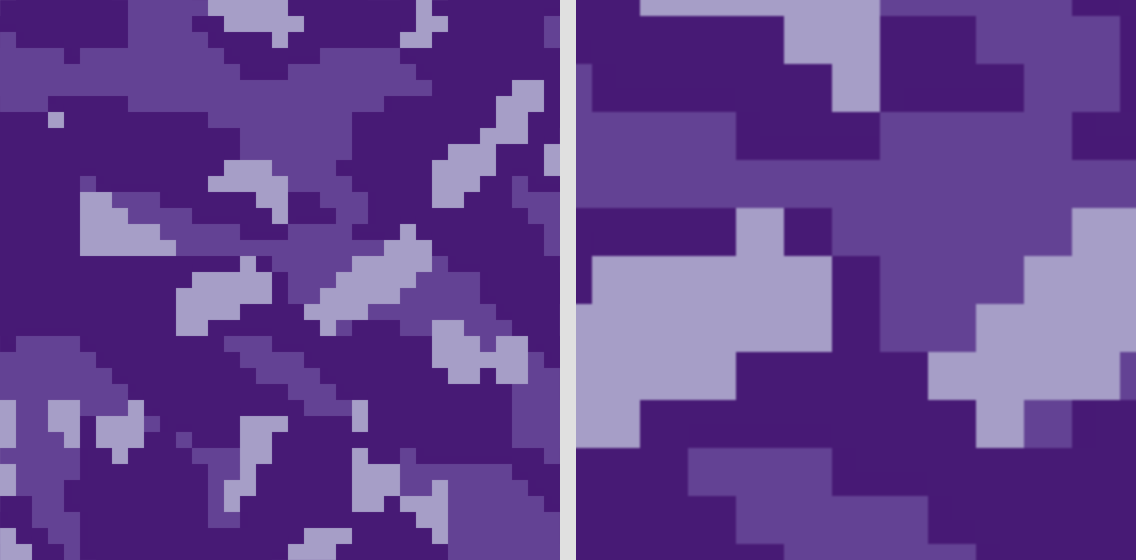
Left, the full canvas; right, a detail of the centre.
This pattern is drawn by a Shadertoy shader. Its source:

```glsl
#define CELLS 35.0                  // squares along the canvas height
#define EDGE 0.045                  // half width of a soft edge, in squares
#define MID_SCALE vec2(3.6, 5.0)    // patches per canvas, middle tone
#define LIGHT_SCALE vec2(6.4, 5.6)  // patches per canvas, light tone
#define MID_SLANT 0.35              // fall of the middle patches to the right
#define LIGHT_SLANT -0.2            // rise of the light patches to the right
#define MID_LEVEL 0.109             // higher means less middle tone
#define LIGHT_LEVEL 0.240           // higher means less light tone
#define ROUGHNESS 0.4               // weight of the fine noise octave

const vec3 DARK_PURPLE = vec3(0.28, 0.10, 0.46);
const vec3 MID_PURPLE  = vec3(0.39, 0.26, 0.58);
const vec3 PALE_LILAC  = vec3(0.65, 0.62, 0.78);

// Integer hash of a lattice point, 0 to 1
float hash(vec2 cell) {
    uvec2 u = uvec2(ivec2(cell) + 4096);
    uint h = u.x * 73856093u ^ u.y * 19349663u;
    h = (h ^ (h >> 16)) * 0x7feb352du;
    h = (h ^ (h >> 15)) * 0x846ca68bu;
    h ^= h >> 16;
    return float(h >> 8) / 16777216.0;
}

// Slope of a randomly turned unit gradient at one lattice corner
float cornerSlope(vec2 cell, vec2 offset) {
    float angle = 6.28318 * hash(cell);
    return dot(vec2(cos(angle), sin(angle)), offset);
}

float gradientNoise(vec2 p) {
    vec2 i = floor(p), f = p - i;
    vec2 w = f * f * f * (f * (f * 6.0 - 15.0) + 10.0);
    vec2 x = vec2(1.0, 0.0), y = vec2(0.0, 1.0);
    float low  = mix(cornerSlope(i, f), cornerSlope(i + x, f - x), w.x);
    float high = mix(cornerSlope(i + y, f - y), cornerSlope(i + 1.0, f - 1.0), w.x);
    return mix(low, high, w.y);
}

float patchNoise(vec2 p) {
    return gradientNoise(p) + ROUGHNESS * gradientNoise(p * 2.1 + vec2(31.37, 57.61));
}

// Flat colour of one square: light patches lie over middle ones
vec3 squareColor(vec2 square) {
    vec2 p = (square + 0.5) / CELLS;
    vec2 midPos = vec2(p.x, p.y + MID_SLANT * p.x) * MID_SCALE + vec2(12.3, 40.7);
    vec2 lightPos = vec2(p.x, p.y + LIGHT_SLANT * p.x) * LIGHT_SCALE + vec2(83.6, 21.4);
    vec3 color = DARK_PURPLE;
    if (patchNoise(midPos) > MID_LEVEL) color = MID_PURPLE;
    if (patchNoise(lightPos) > LIGHT_LEVEL) color = PALE_LILAC;
    return color;
}

void mainImage(out vec4 fragColor, in vec2 fragCoord) {
    vec2 p = fragCoord / iResolution.y * CELLS - 0.5;
    vec2 square = floor(p);

    // Blend the four nearest squares only close to their borders
    float soft = max(EDGE, 0.5 * CELLS / iResolution.y);
    vec2 blend = smoothstep(0.5 - soft, 0.5 + soft, p - square);
    vec3 low  = mix(squareColor(square), squareColor(square + vec2(1.0, 0.0)), blend.x);
    vec3 high = mix(squareColor(square + vec2(0.0, 1.0)), squareColor(square + 1.0), blend.x);
    fragColor = vec4(mix(low, high, blend.y), 1.0);
}
```
